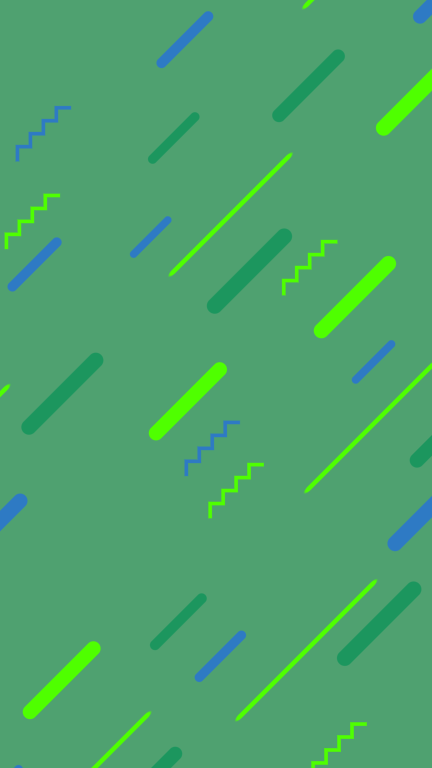
Write a Shadertoy shader that draws this pattern.

```glsl
vec3 hash3(vec2 p) {
    vec3 h = fract(p.xyx * vec3(0.1031, 0.1030, 0.0973));
    h += dot(h, h.yxz + 33.33);
    return fract((h.xxy + h.yzz) * h.zyx);
}

// Bar along x; taper below 1 stretches its round caps into points
float barDistance(vec2 p, float halfLength, float radius, float taper) {
    return length(vec2(max(abs(p.x) - halfLength, 0.0) * taper, p.y)) - radius;
}

float boxDistance(vec2 p, vec2 halfSize) {
    vec2 d = abs(p) - halfSize;
    return length(max(d, 0.0)) + min(max(d.x, d.y), 0.0);
}

// Four steps, each rising and then running right
float stairDistance(vec2 p) {
    const float rise = 0.03;
    float d = 1.0;
    for (int i = 0; i < 4; i++) {
        vec2 corner = vec2(float(i) - 2.0, float(i) - 1.0) * rise;
        d = min(d, boxDistance(p - corner + vec2(0.0, rise * 0.5), vec2(0.0042, 0.0192)));
        d = min(d, boxDistance(p - corner - vec2(rise * 0.5, 0.0), vec2(0.0192, 0.0042)));
    }
    return d;
}

void mainImage(out vec4 fragColor, in vec2 fragCoord) {
    const vec3 ground = vec3(0.31, 0.63, 0.44);
    const vec3 lime = vec3(0.31, 1.0, 0.0);
    const vec3 blue = vec3(0.18, 0.48, 0.77);
    const vec3 darkGreen = vec3(0.11, 0.59, 0.37);
    const vec2 cellSize = vec2(0.58, 0.115);

    // Diagonal lanes, each slid by a random amount and cut into cells
    vec2 uv = fragCoord / iResolution.x;
    vec2 q = vec2(uv.x + uv.y, uv.y - uv.x) * 0.70711;
    float lane = floor(q.y / cellSize.y);
    q.x += hash3(vec2(lane, 7.0)).x * cellSize.x;
    vec2 cell = vec2(floor(q.x / cellSize.x), lane);
    vec2 p = q - (cell + 0.5) * cellSize;

    // A stepped cycle of kinds keeps the colour shares even
    vec3 rnd = hash3(cell + 19.0);
    float kind = mod(cell.x * 4.0 + cell.y * 5.0, 13.0);
    vec3 color = kind < 6.0 ? lime : kind < 10.0 ? blue : darkGreen;
    bool thin = kind == 2.0 || kind == 3.0 || (kind == 9.0 && rnd.z < 0.5);
    bool stair = kind == 4.0 || kind == 5.0 || (kind == 9.0 && !thin)
              || (kind == 12.0 && rnd.z < 0.4);
    bool small = kind == 7.0 || kind == 8.0 || kind == 12.0;

    // Size of the bar
    float halfLength = mix(0.095, 0.115, rnd.z);
    float radius = mix(0.0155, 0.0185, rnd.z);
    float taper = 1.0;
    if (thin) {
        halfLength = mix(0.17, 0.22, rnd.x);
        radius = 0.0052;
        taper = 0.35;
    } else if (small) {
        halfLength = mix(0.045, 0.08, rnd.z);
        radius = mix(0.007, 0.0125, rnd.z);
    }

    // Jitter inside the free room of the cell
    float room = cellSize.x * 0.5 - halfLength - 0.025;
    p -= (rnd.xy - 0.5) * vec2(2.0 * room, 0.06);

    float d = stair
        ? stairDistance(vec2(p.x - p.y, p.x + p.y) * 0.70711)
        : barDistance(p, halfLength, radius, taper);

    float edge = 0.75 / iResolution.x;
    fragColor = vec4(mix(ground, color, smoothstep(edge, -edge, d)), 1.0);
}
```
